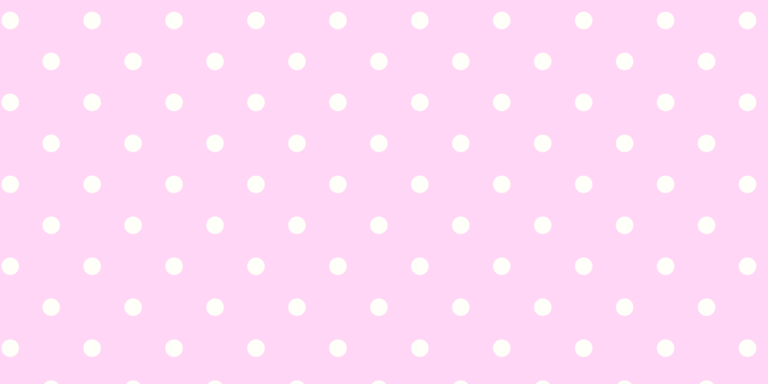
This pattern is drawn by a Shadertoy shader. Its source:

```glsl
// Lengths are fractions of the canvas height
const float DOT_SPACING = 0.213333;             // between dots in one row
const float DOT_RADIUS = 0.0227;
const vec2 FIRST_DOT = vec2(0.026667, 0.946667); // centre of the top left dot
const vec3 GROUND_COLOUR = vec3(1.0, 0.84, 0.96);
const vec3 DOT_COLOUR = vec3(1.0, 1.0, 0.98);

// Distance to the nearest point of a square lattice
float latticeDistance(vec2 p, float spacing) {
    return length((fract(p / spacing + 0.5) - 0.5) * spacing);
}

// Signed distance to the dots: two lattices, offset by half a cell
float staggeredDots(vec2 p) {
    float evenRows = latticeDistance(p, DOT_SPACING);
    float oddRows = latticeDistance(p - 0.5 * DOT_SPACING, DOT_SPACING);
    return min(evenRows, oddRows) - DOT_RADIUS;
}

void mainImage(out vec4 fragColor, in vec2 fragCoord) {
    float pixelSize = 1.0 / iResolution.y;
    vec2 p = fragCoord * pixelSize - FIRST_DOT;

    // One-pixel soft edge
    float coverage = 1.0 - smoothstep(-pixelSize, pixelSize, staggeredDots(p));
    fragColor = vec4(mix(GROUND_COLOUR, DOT_COLOUR, coverage), 1.0);
}
```
